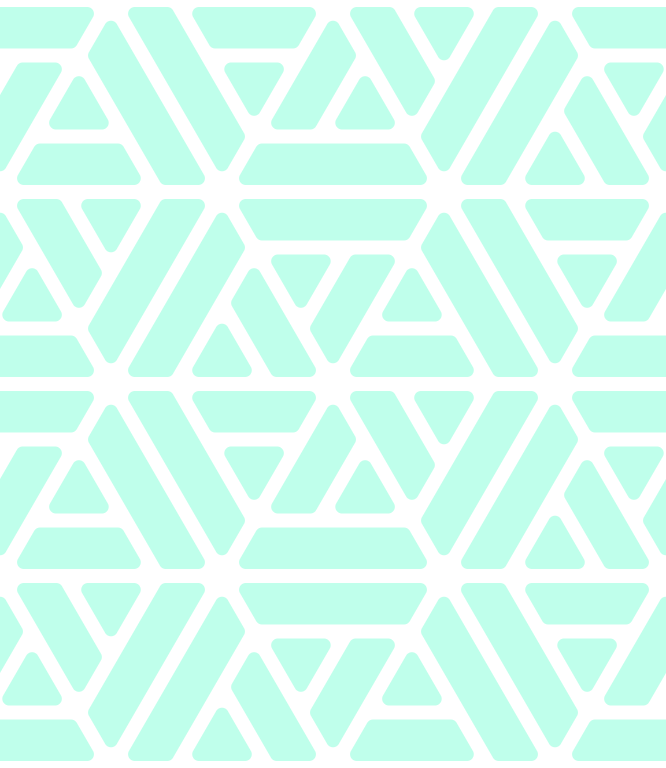
Give the GLSL for this pattern, as a WebGL 1 fragment shader.

```glsl
precision highp float;
// Mint triangles on white, each cut into two rounded strips and a small triangle.
uniform vec2 u_resolution;

// Distance to a wedge from its two edge distances; c is the cosine between the edge normals.
float wedge(float a, float b, float c) {
  if (min(a - b * c, b - a * c) > 0.0)
    return sqrt((a * a + b * b - 2.0 * a * b * c) / (1.0 - c * c));
  return max(a, b);
}

void main() {
  // Three triangle sides across, four rows up; alternate rows shift by half a period.
  vec2 grid = gl_FragCoord.xy / u_resolution * vec2(3.0, 4.0);
  float height = fract(grid.y);
  float skewed = grid.x + 1.5 * mod(floor(grid.y) + 1.0, 2.0) - 0.5 * height;
  float along = fract(skewed);
  float column = mod(floor(skewed), 3.0);

  // Depths from the right, base and left edges, in row heights.
  vec3 depth = vec3(1.0 - along - height, height, along);
  float turn = column;
  if (depth.x < 0.0) {
    // Downward triangles are half-turned and cycle the other way.
    depth = vec3(0.0, 1.0, 1.0) - depth;
    depth.x = along + height - 1.0;
    turn = mod(3.0 - column, 3.0);
  }
  if (turn > 1.5) depth = depth.zxy;
  else if (turn > 0.5) depth = depth.yzx;

  // Peel a strip off the first edge, then the second; the rest is the small triangle.
  float stripWidth = 0.289;
  float cap = stripWidth;
  for (int i = 0; i < 2; i++) {
    if (depth.x > stripWidth) {
      depth = vec3(depth.yz, depth.x - stripWidth);
      if (i == 1) cap = 2.0;
    }
  }

  // Inset the piece by half a line plus the corner radius, then round it back out.
  float radius = 0.035;
  float inset = 0.0365 + radius;
  vec3 edge = inset - depth;
  float inner = depth.x - cap + inset;
  float dist = wedge(edge.x, edge.y, -0.5);
  dist = max(dist, wedge(edge.x, edge.z, -0.5));
  dist = max(dist, wedge(edge.y, edge.z, -0.5));
  dist = max(dist, wedge(inner, edge.y, 0.5));
  dist = max(dist, wedge(inner, edge.z, 0.5));

  float pixel = 4.0 / u_resolution.y;
  float fill = clamp(0.5 - (dist - radius) / pixel, 0.0, 1.0);
  gl_FragColor = vec4(mix(vec3(1.0), vec3(0.75, 1.0, 0.92), fill), 1.0);
}
```
